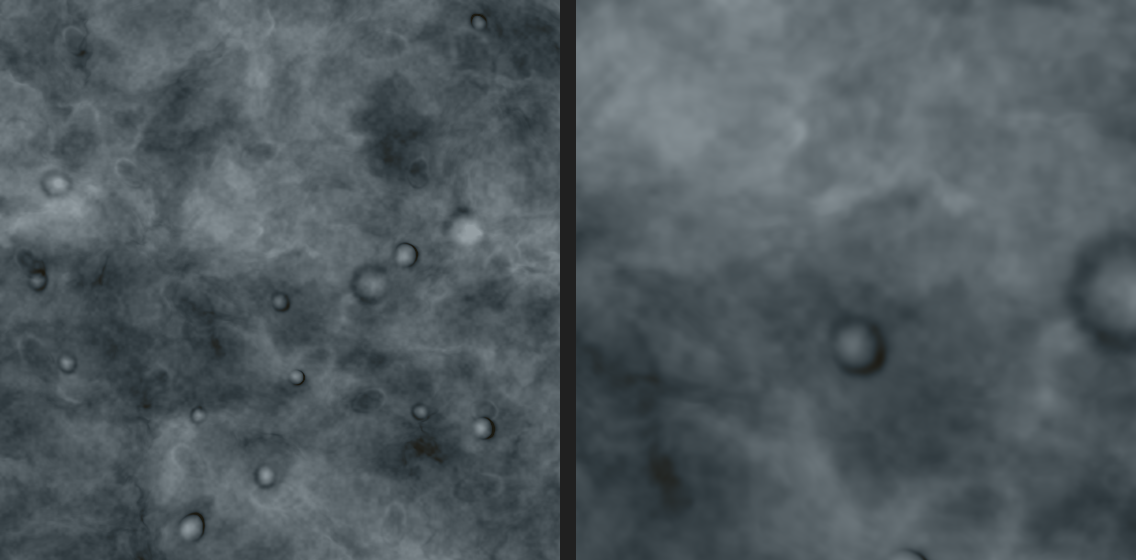
Left: the whole. Right: its middle third, enlarged.
Give the GLSL for this texture, as a WebGL 2 fragment shader.

```glsl
#version 300 es
precision highp float;
// Murky slate-blue clouds with wisps, dark pits and scattered round bubbles.

#define CLOUD_SCALE 6.0
#define CLOUD_CONTRAST 0.4
#define MOTTLE 0.2
#define WARP 0.9
#define MEAN_TONE 0.371
#define WISP_LIGHT 0.085
#define CREASE_DARK 0.06
#define PIT_DEPTH 0.12
#define RIM_DARK 0.14
#define CORE_LIGHT 0.21
#define GRAIN 0.05

uniform vec2 u_resolution;
out vec4 fragColor;

// Integer hash: three values in 0..1 per cell and layer.
vec3 hash3(vec2 cell, int layer) {
    uvec3 v = uvec3(ivec3(ivec2(cell), layer) + 1000);
    v = v * 1664525u + 1013904223u;
    v.x += v.y * v.z; v.y += v.z * v.x; v.z += v.x * v.y;
    v ^= v >> 16u;
    v.x += v.y * v.z; v.y += v.z * v.x; v.z += v.x * v.y;
    return vec3(v >> 8u) / 16777216.0;
}

float noise(vec2 p, int layer) {
    vec2 i = floor(p), f = p - i;
    f = f * f * f * (f * (f * 6.0 - 15.0) + 10.0);
    float a = hash3(i, layer).x, b = hash3(i + vec2(1, 0), layer).x;
    float c = hash3(i + vec2(0, 1), layer).x, d = hash3(i + vec2(1, 1), layer).x;
    return mix(mix(a, b, f.x), mix(c, d, f.x), f.y);
}

float fbm(vec2 p, int layer) {
    float sum = 0.0, amp = 0.5;
    for (int i = 0; i < 5; i++) {
        sum += amp * noise(p, layer + i);
        p = mat2(1.6, 1.2, -1.2, 1.6) * p + 3.7;
        amp *= 0.5;
    }
    return sum / 0.97;
}

// Soft curved lines along the middle level of a noise field.
float ridge(vec2 p, float width, int layer) {
    float n = (fbm(p, layer) - 0.5) / width;
    return exp(-n * n);
}

// Soft dark hollow.
float pit(vec2 q, float r, vec3 rnd) {
    float d = length(q * vec2(0.8, 1.1)) / r;
    return -PIT_DEPTH * (0.4 + 0.6 * rnd.x) * exp(-d * d);
}

// Round bubble: shaded rim, occasional crescent and glowing core.
float bubble(vec2 q, float r, vec3 rnd) {
    float d = length(q) / r;
    float angle = 6.2832 * rnd.x;
    vec2 shade = vec2(cos(angle), sin(angle));
    float side = 0.5 + 0.5 * dot(q, shade) / (length(q) + 0.0001);
    float rim = exp(-pow((d - 1.0) / 0.3, 2.0));
    float crescent = exp(-pow((d - 1.0) / 0.1, 2.0)) * side * side;
    vec2 glow = q / r + shade * 0.15;
    float core = exp(-3.4 * dot(glow, glow));
    return CORE_LIGHT * (0.6 + 0.6 * rnd.y) * core
         - RIM_DARK * rim * (0.3 + 0.7 * side)
         - 0.18 * crescent * step(0.7, rnd.z);
}

// Faint oval with a dim body and a soft outline.
float oval(vec2 q, float r, vec3 rnd) {
    float c = cos(3.1416 * rnd.x), s = sin(3.1416 * rnd.x);
    q = mat2(c, -s, s, c) * q;
    float d = length(q * vec2(1.0, 1.2 + 0.8 * rnd.y)) / r;
    float body = 1.0 - smoothstep(0.6, 1.1, d);
    float edge = exp(-pow((d - 1.1) / 0.16, 2.0));
    float side = 0.5 + 0.5 * q.x / (length(q) + 0.0001);
    return -0.04 * body + 0.1 * edge * (side - 0.5);
}

// Scatters one kind of feature over a jittered grid.
float scatter(vec2 p, float cells, float share, vec2 radii, int kind, int layer) {
    float sum = 0.0;
    vec2 base = floor(p * cells);
    for (int y = -1; y <= 1; y++)
    for (int x = -1; x <= 1; x++) {
        vec2 cell = base + vec2(x, y);
        vec3 place = hash3(cell, layer), rnd = hash3(cell, layer + 1);
        if (place.z > share) continue;
        vec2 q = p - (cell + 0.15 + 0.7 * place.xy) / cells;
        float r = mix(radii.x, radii.y, rnd.y * rnd.y);
        sum += kind == 0 ? pit(q, r, rnd) : kind == 1 ? bubble(q, r, rnd) : oval(q, r, rnd);
    }
    return sum;
}

void main() {
    vec2 p = gl_FragCoord.xy / min(u_resolution.x, u_resolution.y);

    // Warped clouds with a finer mottling on top.
    vec2 c = p * vec2(0.92, 1.08) * CLOUD_SCALE;
    vec2 bend = vec2(fbm(c + 5.0, 10), fbm(c + 9.0, 20)) - 0.5;
    vec2 w = c + bend * WARP;
    float tone = MEAN_TONE + CLOUD_CONTRAST * (fbm(w, 30) - 0.5);
    tone += MOTTLE * (fbm(c * 3.5 + bend * 2.0, 120) - 0.5);

    // Short light wisps and dark creases, each in patches.
    float patches = noise(c * 1.4, 40);
    tone += WISP_LIGHT * smoothstep(0.5, 0.8, patches) * ridge(w, 0.05, 50);
    tone -= CREASE_DARK * smoothstep(0.5, 0.2, patches) * ridge(w * 1.3 + 4.0, 0.05, 60);

    // Scattered features, their shapes slightly bent.
    vec2 s = p + bend * 0.03;
    tone += scatter(s, 3.0, 0.45, vec2(0.04, 0.075), 0, 70);
    tone += scatter(s, 5.0, 0.6, vec2(0.022, 0.055), 2, 80);
    tone += scatter(s, 2.6, 0.4, vec2(0.03, 0.042), 1, 90);
    tone += scatter(s, 5.0, 0.42, vec2(0.014, 0.025), 1, 100);

    // Soft grain at two sizes.
    tone += GRAIN * (noise(p * 75.0, 110) + 0.7 * noise(p * 150.0, 111) - 0.85);

    // Slate tint that turns warm and neutral in the deepest darks.
    tone = clamp(tone, 0.1, 0.62);
    float cool = smoothstep(0.08, 0.23, tone);
    vec3 tint = mix(vec3(0.01, 0.0, -0.03), vec3(-0.04, 0.0, 0.02), cool);
    fragColor = vec4(tone + tint, 1.0);
}
```
